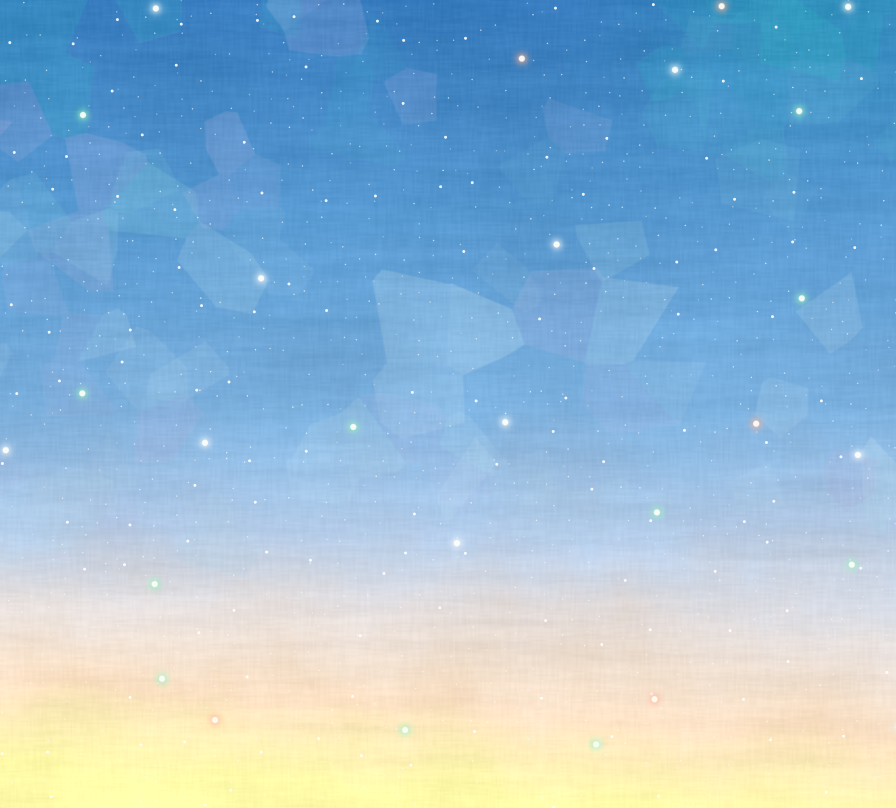
Write a Shadertoy shader that draws this background.

```glsl
// Watercolour dusk sky: a vertical ramp from yellow through peach to deep blue,
// mottled by layered noise, overlaid with translucent Voronoi shards (teal toward
// the upper right) and three sizes of stars scattered on jittered grids.

#define SHARD_SCALE 12.5
#define SHARD_CHANCE 0.17
#define MOTTLE 0.10
#define WEAVE 0.022
#define HORIZON_TILT 0.07
#define TEAL vec3(0.20, 0.64, 0.76)
#define PALE vec3(0.70, 0.83, 0.91)
#define MAUVE vec3(0.70, 0.70, 0.87)

float hash(vec2 p) {
    vec3 q = fract(vec3(p.xyx) * 0.1031);
    q += dot(q, q.yzx + 33.33);
    return fract((q.x + q.y) * q.z);
}

vec2 hash2(vec2 p) {
    return vec2(hash(p + 17.3), hash(p + 71.9));
}

float noise(vec2 p) {
    vec2 i = floor(p), f = fract(p);
    f = f * f * (3.0 - 2.0 * f);
    return mix(mix(hash(i), hash(i + vec2(1, 0)), f.x),
               mix(hash(i + vec2(0, 1)), hash(i + vec2(1, 1)), f.x), f.y);
}

float fbm(vec2 p) {
    float sum = 0.0, amp = 0.5;
    for (int i = 0; i < 5; i++) {
        sum += amp * noise(p);
        p = mat2(1.6, 1.2, -1.2, 1.6) * p + 9.7;
        amp *= 0.5;
    }
    return sum;
}

// Sky colour by height, blended between evenly listed stops
vec3 skyRamp(float y) {
    float stops[7] = float[](0.02, 0.13, 0.25, 0.34, 0.50, 0.74, 1.0);
    vec3 colors[7] = vec3[](
        vec3(1.00, 0.985, 0.66), vec3(0.985, 0.88, 0.76), vec3(0.89, 0.865, 0.86),
        vec3(0.71, 0.80, 0.91), vec3(0.48, 0.69, 0.87), vec3(0.33, 0.59, 0.81),
        vec3(0.21, 0.48, 0.74));
    vec3 c = colors[0];
    for (int i = 1; i < 7; i++)
        c = mix(c, colors[i], clamp((y - stops[i - 1]) / (stops[i] - stops[i - 1]), 0.0, 1.0));
    return c;
}

float upperRight(vec2 p) {
    return smoothstep(0.68, 1.0, p.x) * smoothstep(0.72, 0.98, p.y);
}

// Colour and opacity of the shard owning a Voronoi cell
vec4 shardTint(vec2 cell, float scale) {
    vec2 center = (cell + 0.5) / scale;
    float corner = upperRight(center);
    float present = step(hash(cell + 5.1), SHARD_CHANCE + 0.5 * corner);
    vec3 tint = mix(PALE, TEAL, smoothstep(0.62, 0.92, center.y));
    tint = mix(tint, MAUVE, step(0.75, hash(cell + 41.0)) * (1.0 - corner));
    float alpha = mix(0.12, 0.36, hash(cell + 63.0)) + 0.18 * corner;
    return vec4(tint, alpha * present * smoothstep(0.26, 0.42, center.y));
}

// Voronoi shards with a smooth blend across each cell border
vec4 shards(vec2 p, float scale, vec2 offset, float px) {
    vec2 q = p * scale + offset, base = floor(q);
    vec2 toNear = vec2(9.0), toNext = vec2(9.0), near = base, next = base;
    for (int y = -2; y <= 2; y++)
    for (int x = -2; x <= 2; x++) {
        vec2 cell = base + vec2(x, y);
        vec2 d = cell + hash2(cell) - q;
        if (dot(d, d) < dot(toNear, toNear)) {
            toNext = toNear; next = near;
            toNear = d; near = cell;
        } else if (dot(d, d) < dot(toNext, toNext)) {
            toNext = d; next = cell;
        }
    }
    float border = dot(0.5 * (toNear + toNext), normalize(toNext - toNear)) / scale;
    float own = 0.5 + 0.5 * clamp(border / px, 0.0, 1.0);
    return mix(shardTint(next - offset, scale), shardTint(near - offset, scale), own);
}

// One star per grid cell: x = core, y = halo, z = random hue
vec3 stars(vec2 p, float size, float radius, float chance, float px) {
    vec2 cell = floor(p / size);
    vec2 center = (cell + 0.12 + 0.76 * hash2(cell + 3.7 / size)) * size;
    float d = length(p - center);
    float lit = step(hash(cell + 29.0), chance);
    float core = 1.0 - smoothstep(max(radius - px, 0.0), radius + px, d);
    float halo = exp(-d * d / (radius * radius * 4.0));
    return vec3(core * lit, halo * lit, hash(cell + 83.0));
}

void mainImage(out vec4 fragColor, in vec2 fragCoord) {
    vec2 p = fragCoord / iResolution.y;
    float px = 1.0 / iResolution.y;

    // Sky with a wavering, slightly tilted horizon
    float cloud = fbm(p * 9.0) - 0.48;
    float streak = fbm(p * vec2(5.0, 70.0) + 31.0) - 0.48;
    float tilt = HORIZON_TILT * (p.x - 0.55) * (1.0 - smoothstep(0.1, 0.4, p.y));
    vec3 color = skyRamp(p.y + tilt + 0.07 * cloud);
    color = mix(color, TEAL, 0.38 * upperRight(p));

    // Translucent shards in two overlapping layers
    vec4 large = shards(p, SHARD_SCALE, vec2(0.0), px);
    vec4 small = shards(p, SHARD_SCALE * 1.3, vec2(37.0, 11.0), px);
    color = mix(color, large.rgb, large.a);
    color = mix(color, small.rgb, small.a * 0.7);

    // Pigment mottling and fine paper weave
    float grain = noise(p * vec2(60.0, 420.0)) + noise(p * vec2(420.0, 60.0)) - 1.0;
    color += MOTTLE * cloud + 0.06 * streak + WEAVE * grain;

    // Dust, small stars, then glowing tinted stars
    vec3 dust = stars(p, 0.023, 0.0009, 0.55, 0.6 * px);
    vec3 spark = stars(p + 0.4, 0.074, 0.0018, 0.6, 0.6 * px);
    vec3 glow = stars(p + 0.7, 0.185, 0.0038, 0.85, 0.8 * px);
    color = mix(color, vec3(1.0), dust.x * (0.25 + 0.45 * dust.z));
    color = mix(color, vec3(1.0), spark.x * 0.9);
    vec3 hue = glow.z < 0.5 ? vec3(0.95, 0.98, 1.0)
             : glow.z < 0.8 ? vec3(0.62, 0.95, 0.78) : vec3(1.0, 0.72, 0.62);
    color = mix(color, hue, 0.65 * glow.y);
    color = mix(color, vec3(1.0, 1.0, 0.97), 0.9 * glow.x);

    fragColor = vec4(clamp(color, 0.0, 1.0), 1.0);
}
```
